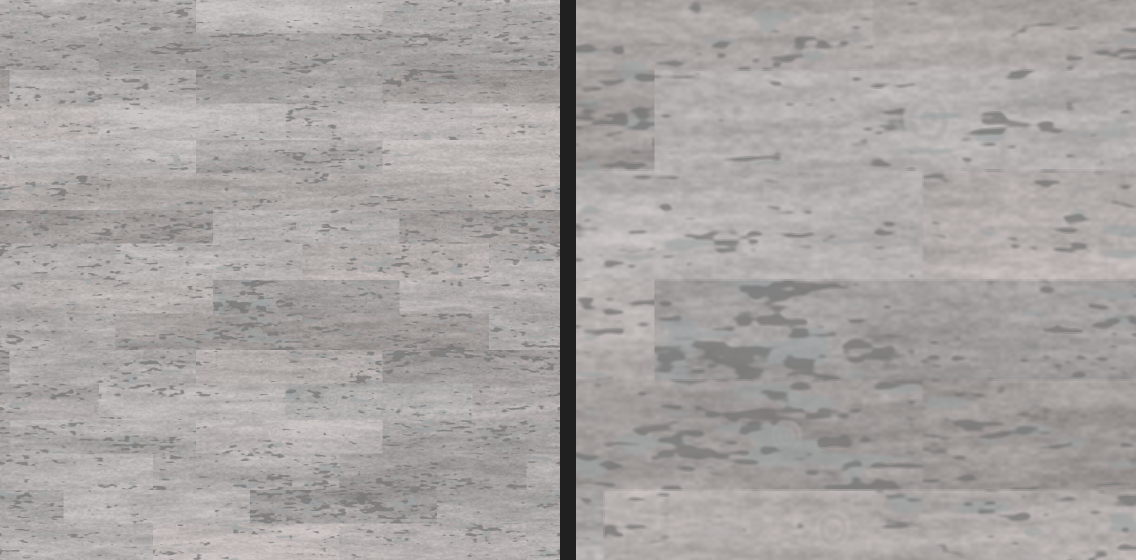
Left, the full canvas; right, a detail of the centre.
Give the GLSL for this texture, as a three.js fragment shader.

```glsl
// Weathered grey wood floor: staggered planks with streaks, dark flecks and faint knots.
varying vec2 vUv;

const float TAU = 6.2831853;
const float ROW_PAIRS = 8.0;         // a narrow and a wide row in each pair
const float NARROW_SHARE = 0.475;    // share of a pair taken by its narrow row
const float PLANKS_ACROSS = 3.0;
const float EDGE_SOFTNESS = 0.0005;  // sample distance in canvas units
const float PLANK_CONTRAST = 0.54;
const float BAND_CONTRAST = 0.11;
const float STREAK_CONTRAST = 0.75;
const float GRAIN_CONTRAST = 0.5;
const float FLECK_STRENGTH = 0.72;
const float KNOT_CHANCE = 0.38;
const vec3 DARK_WOOD = vec3(0.565, 0.552, 0.546);
const vec3 PALE_WOOD = vec3(0.775, 0.755, 0.750);
const vec3 FLECK_COLOR = vec3(0.455, 0.455, 0.450);
const vec3 COOL_PATCH = vec3(0.610, 0.635, 0.640);

float hash(vec3 p) {
  p = fract(p * 0.1031);
  p += dot(p, p.zyx + 31.32);
  return fract((p.x + p.y) * p.z);
}

// Value noise that wraps at the canvas edges; cells holds whole numbers.
float noise(vec2 uv, vec2 cells, float seed) {
  vec2 p = uv * cells;
  vec2 i = floor(p);
  vec2 f = fract(p);
  f = f * f * (3.0 - 2.0 * f);
  vec2 a = mod(i, cells);
  vec2 b = mod(i + 1.0, cells);
  return mix(mix(hash(vec3(a, seed)), hash(vec3(b.x, a.y, seed)), f.x),
             mix(hash(vec3(a.x, b.y, seed)), hash(vec3(b, seed)), f.x), f.y);
}

// Half-plank stagger with a shift that changes between groups of rows.
float rowOffset(float row) {
  float middleRows = step(6.0, row) * step(row, 9.0);
  float lowerRows = step(13.0, row);
  return 0.05 + 0.48 * mod(row, 2.0) + 0.09 * middleRows + 0.29 * lowerRows;
}

vec3 woodColor(vec2 uv) {
  // Plank layout, with rows counted from the top
  float down = (1.0 - uv.y) * ROW_PAIRS;
  float wide = step(NARROW_SHARE, fract(down));
  float row = mod(floor(down) * 2.0 + wide, ROW_PAIRS * 2.0);
  float rowHeight = mix(NARROW_SHARE, 1.0 - NARROW_SHARE, wide) / ROW_PAIRS;
  float along = uv.x * PLANKS_ACROSS - rowOffset(row);
  vec2 local = vec2(fract(along) / PLANKS_ACROSS,
                    (fract(down) - wide * NARROW_SHARE) / ROW_PAIRS);
  float seed = row * PLANKS_ACROSS + mod(floor(along), PLANKS_ACROSS) + 1.0;

  // Broad wavy bands run on across neighbouring planks
  float wave = noise(uv, vec2(4.0, 8.0), 71.0) - 0.5;
  float band = -cos(TAU * (down * 2.0 - 1.8 + wave * 0.9) / 4.0);
  float drift = noise(uv, vec2(5.0, 34.0), 83.0) - 0.5;
  float plankTone = hash(vec3(seed, 17.0, 5.0)) - 0.5;
  float baseTone = 0.54 + PLANK_CONTRAST * plankTone + BAND_CONTRAST * band + 0.22 * drift;

  // Long streaks and fine grain
  vec2 grainUv = uv + vec2(0.0, 0.018 * wave);
  float streak = 0.45 * noise(grainUv, vec2(11.0, 96.0), seed)
               + 0.35 * noise(grainUv, vec2(27.0, 190.0), seed + 60.0)
               + 0.20 * noise(grainUv, vec2(64.0, 330.0), seed + 120.0) - 0.5;
  float grain = 0.6 * noise(uv, vec2(170.0, 420.0), 31.0)
              + 0.4 * noise(uv, vec2(390.0, 480.0), 37.0) - 0.5;
  float tone = baseTone + STREAK_CONTRAST * streak + GRAIN_CONTRAST * grain;

  // Faint ringed knots, on some planks only
  vec2 knotAt = vec2(mix(0.1, 0.9, hash(vec3(seed, 3.0, 41.0))) / PLANKS_ACROSS,
                     mix(0.35, 0.65, hash(vec3(seed, 9.0, 43.0))) * rowHeight);
  float knotRadius = mix(0.007, 0.017, hash(vec3(seed, 13.0, 47.0)));
  float ringWarp = 0.25 * (noise(uv, vec2(70.0), 53.0) - 0.5);
  float knotDist = length((local - knotAt) * vec2(1.0, 0.9)) / knotRadius + ringWarp;
  float hasKnot = step(hash(vec3(seed, 23.0, 59.0)), KNOT_CHANCE);
  float knot = hasKnot * (1.0 - smoothstep(0.8, 1.0, knotDist));
  float rings = cos(knotDist * TAU * 2.5);
  tone = mix(tone, baseTone + 0.06 + 0.13 * rings + 0.3 * grain, 0.65 * knot);

  // Warm or cool cast of each plank
  vec3 color = mix(DARK_WOOD, PALE_WOOD, clamp(tone, -0.25, 1.1));
  color += (hash(vec3(seed, 29.0, 61.0)) - 0.5) * vec3(0.014, -0.002, -0.008);

  // Worn cool patches and clustered dark flecks, denser on dark planks
  float cluster = noise(grainUv, vec2(9.0, 44.0), seed + 180.0) - 0.5;
  float wear = 0.35 * cluster + 0.22 * (0.5 - baseTone);
  float patchNoise = noise(grainUv, vec2(38.0, 130.0), 97.0);
  color = mix(color, COOL_PATCH, 0.6 * smoothstep(0.83, 0.95, patchNoise + wear));
  float flecks = 0.65 * noise(grainUv, vec2(62.0, 250.0), seed + 240.0)
               + 0.35 * noise(grainUv, vec2(150.0, 370.0), seed + 300.0);
  float fleckMask = smoothstep(0.70, 0.84, flecks + wear) * (1.0 - 0.8 * knot);
  return mix(color, FLECK_COLOR, FLECK_STRENGTH * fleckMask);
}

void main() {
  // Four samples smooth the plank edges and the finest grain
  vec3 color = vec3(0.0);
  for (int i = 0; i < 4; i++) {
    float n = float(i);
    vec2 corner = vec2(mod(n, 2.0), floor(n * 0.5)) - 0.5;
    color += 0.25 * woodColor(vUv + corner * EDGE_SOFTNESS * 2.0);
  }
  gl_FragColor = vec4(color, 1.0);
}
```
